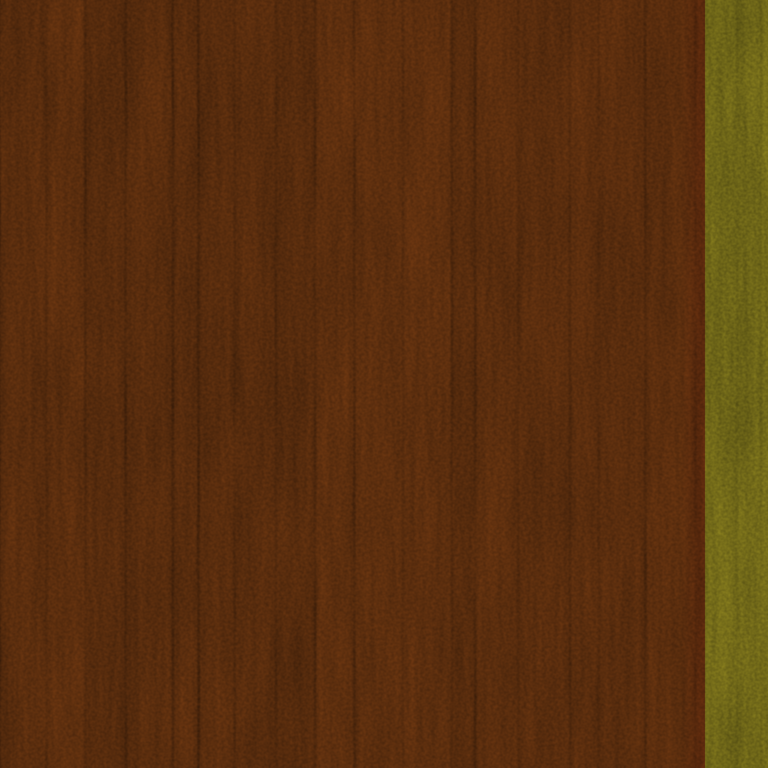
Give the GLSL for this texture, as a three.js fragment shader.

```glsl
#define WOOD_COLOR vec3(0.352, 0.176, 0.053)
#define BAND_COLOR vec3(0.448, 0.415, 0.097)
#define BAND_START 0.918
#define STRIP_COUNT 19.0
#define STRIP_JITTER 0.76
#define STRIP_CONTRAST 0.09
#define GROOVE_WIDTH 0.0035
#define GROOVE_DEPTH 0.24
#define STREAK_CONTRAST 0.15
#define BLOTCH_CONTRAST 0.10
#define GRAIN_SCALE 210.0
#define GRAIN_CONTRAST 0.19

varying vec2 vUv;

float hash1(float n) {
  return fract(sin(n * 127.1 + 3.7) * 4375.85);
}

vec2 gradientAt(vec2 cell) {
  float angle = 6.2832 * fract(sin(dot(cell, vec2(127.1, 311.7))) * 4375.85);
  return vec2(cos(angle), sin(angle));
}

float gradientNoise(vec2 p) {
  vec2 cell = floor(p);
  vec2 f = p - cell;
  vec2 blend = f * f * f * (f * (f * 6.0 - 15.0) + 10.0);
  vec2 right = vec2(1.0, 0.0);
  vec2 up = vec2(0.0, 1.0);
  float a = dot(gradientAt(cell), f);
  float b = dot(gradientAt(cell + right), f - right);
  float c = dot(gradientAt(cell + up), f - up);
  float d = dot(gradientAt(cell + 1.0), f - 1.0);
  return mix(mix(a, b, blend.x), mix(c, d, blend.x), blend.y);
}

// Tone of uneven vertical strips, with a dark groove at each joint
float stripShade(vec2 uv, float grooveAmount) {
  float x = uv.x + 0.0008 * gradientNoise(vec2(uv.x * 9.0, uv.y * 7.0));
  float joint = floor(x * STRIP_COUNT + 0.5);
  float jointX = (joint + STRIP_JITTER * (hash1(joint) - 0.5)) / STRIP_COUNT;
  float offset = x - jointX;

  float side = smoothstep(-0.002, 0.002, offset);
  float tone = mix(hash1(joint + 40.0), hash1(joint + 41.0), side) - 0.5;

  float wear = 0.75 + 0.7 * gradientNoise(vec2(joint * 3.3, uv.y * 6.0));
  float depth = GROOVE_DEPTH * mix(0.45, 1.0, hash1(joint + 80.0)) * wear;
  float core = 1.0 - smoothstep(0.0, GROOVE_WIDTH, abs(offset));
  float halo = 1.0 - smoothstep(0.0, GROOVE_WIDTH * 3.0, abs(offset));
  float groove = depth * (0.8 * core + 0.2 * halo);
  return STRIP_CONTRAST * tone - groove * grooveAmount;
}

// Long fibres that run up the surface
float streaks(vec2 uv) {
  float broad = gradientNoise(uv * vec2(65.0, 3.5) + 11.3);
  float fine = gradientNoise(uv * vec2(150.0, 11.0) + 37.9);
  return 0.5 * broad + 0.7 * fine;
}

// Fine speckle in two turned octaves
float grain(vec2 uv) {
  mat2 turn = mat2(0.8, 0.6, -0.6, 0.8);
  vec2 p = turn * uv * GRAIN_SCALE;
  return 0.75 * gradientNoise(p) + 0.6 * gradientNoise(turn * p * 1.45 + 19.7);
}

void main() {
  float band = smoothstep(BAND_START - 0.001, BAND_START + 0.001, vUv.x);

  float shade = 1.0 + stripShade(vUv, 1.0 - 0.65 * band);
  shade += STREAK_CONTRAST * streaks(vUv);
  shade += BLOTCH_CONTRAST * gradientNoise(vUv * vec2(13.0, 5.0) + 5.1);
  shade += GRAIN_CONTRAST * grain(vUv);

  // Redder wood beside the band
  float edgeWarmth = smoothstep(BAND_START - 0.035, BAND_START, vUv.x);
  vec3 wood = WOOD_COLOR * mix(vec3(1.0), vec3(1.02, 0.92, 0.95), edgeWarmth);

  gl_FragColor = vec4(mix(wood, BAND_COLOR, band) * shade, 1.0);
}
```
